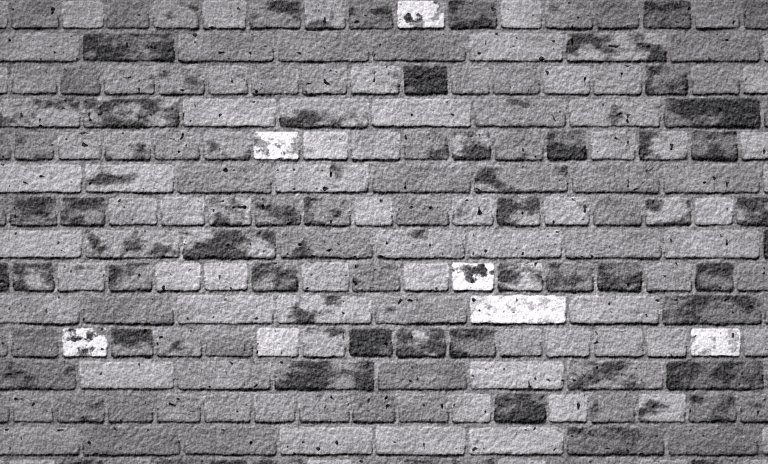
Reproduce this texture procedurally as a WebGL 2 fragment shader.

```glsl
#version 300 es
precision highp float;
// Weathered grey brick wall: long stretcher courses alternate with short header courses.
// Each brick is a rounded box with worn edges, shadowed below; gradient noise supplies
// the soot, pits, grain and pale flakes. All lengths are fractions of the canvas height.

uniform vec2 u_resolution;
out vec4 fragColor;

const float COURSE_HEIGHT = 0.0707;
const float COURSE_SHIFT = 0.04;        // part of a course hidden above the top edge
const float STRETCHER_WIDTH = 0.2097;
const float STRETCHER_START = 0.5927;   // position of one stretcher joint
const float HEADER_WIDTH = 0.1048;
const float HEADER_START = 0.543;
const float JOINT_JITTER = 0.009;
const float SIDE_GAP = 0.0045;          // half width of an upright joint
const float BRICK_HALF_HEIGHT = 0.0302;
const float BRICK_LIFT = 0.0022;
const float CORNER_RADIUS = 0.007;
const float EDGE_WEAR = 0.0017;
const float SHADOW_DEPTH = 0.0046;
const float MORTAR_TONE = 0.55;
const float SOOT_TONE = 0.17;
const float PALE_TONE = 0.96;
const float FLAKED_SHARE = 0.03;        // share of bricks with pale flakes
const float RELIEF = 0.24;
const vec3 TINT = vec3(1.0, 0.982, 1.01);

float hash(vec2 p) {
    vec3 q = fract(p.xyx * 0.1031);
    q += dot(q, q.yzx + 33.33);
    return fract((q.x + q.y) * q.z);
}

float cornerSlope(vec2 cell, vec2 offset) {
    float angle = 6.2832 * hash(cell + 17.0);
    return dot(vec2(cos(angle), sin(angle)), offset);
}

float gradientNoise(vec2 p) {
    vec2 i = floor(p), f = p - i;
    vec2 s = f * f * f * (f * (f * 6.0 - 15.0) + 10.0);
    vec2 e = vec2(1.0, 0.0);
    float low = mix(cornerSlope(i, f), cornerSlope(i + e, f - e), s.x);
    float high = mix(cornerSlope(i + e.yx, f - e.yx), cornerSlope(i + 1.0, f - 1.0), s.x);
    return mix(low, high, s.y);
}

float fbm(vec2 p) {
    float sum = 0.0, amplitude = 1.0;
    for (int i = 0; i < 4; i++) {
        sum += amplitude * gradientNoise(p);
        p = mat2(1.6, 1.2, -1.2, 1.6) * p + 7.3;
        amplitude *= 0.55;
    }
    return sum;
}

float roundBox(vec2 p, vec2 halfSize) {
    vec2 q = abs(p) - halfSize + CORNER_RADIUS;
    return length(max(q, 0.0)) + min(max(q.x, q.y), 0.0) - CORNER_RADIUS;
}

// Position of an upright joint along its course
float jointAt(float index, float course, float width, float start) {
    return start + index * width + JOINT_JITTER * 2.0 * (hash(vec2(index + 60.0, course + 5.0)) - 0.5);
}

void main() {
    vec2 p = gl_FragCoord.xy / u_resolution.y;
    float pixel = 1.0 / u_resolution.y;
    float aspect = u_resolution.x / u_resolution.y;

    // Find the brick: slightly wavy courses, then jittered joints
    vec2 w = p + 0.002 * vec2(gradientNoise(p * 25.0), gradientNoise(p * 18.0 + 40.0));
    float rowPos = (1.0 - w.y) / COURSE_HEIGHT + COURSE_SHIFT;
    float course = floor(rowPos);
    bool header = mod(course, 2.0) < 0.5;
    float width = header ? HEADER_WIDTH : STRETCHER_WIDTH;
    float start = header ? HEADER_START : STRETCHER_START;
    float index = floor((w.x - start) / width);
    if (w.x < jointAt(index, course, width, start)) index -= 1.0;
    else if (w.x > jointAt(index + 1.0, course, width, start)) index += 1.0;
    float left = jointAt(index, course, width, start);
    float right = jointAt(index + 1.0, course, width, start);
    vec2 id = vec2(index + 80.0, course + 11.0);

    // Worn outline and the shadow under it
    vec2 local = vec2(w.x - 0.5 * (left + right), (0.5 - fract(rowPos)) * COURSE_HEIGHT - BRICK_LIFT);
    vec2 halfSize = vec2(0.5 * (right - left) - SIDE_GAP, BRICK_HALF_HEIGHT - 0.0015 * hash(id + 3.0));
    float wear = EDGE_WEAR * (fbm(p * 55.0) + 0.6 * gradientNoise(p * 25.0 + 9.0));
    float dist = roundBox(local, halfSize) + wear;
    float drop = SHADOW_DEPTH * (1.0 + 0.9 * gradientNoise(p * vec2(14.0, 5.0) + 31.0));
    float shadowDist = roundBox(local + vec2(-0.001, drop), halfSize) + wear;
    float brick = 1.0 - smoothstep(-pixel, pixel, dist);
    float shadow = 1.0 - smoothstep(-0.0012 - pixel, 0.0008 + pixel, shadowDist);

    // Rough surface lit from the upper left
    float relief = fbm(p * 85.0) - fbm((p + vec2(-0.0018, 0.0028)) * 85.0);
    float grain = gradientNoise(p * 190.0 + 5.0);
    float blotch = fbm(p * vec2(13.0, 20.0) + id * 3.7);

    // Brick face: own tone, soot, pits, pale flakes, bevelled rims
    float face = mix(0.48, 0.74, hash(id)) + 0.10 * blotch;
    float soot = smoothstep(-0.1, 0.5, blotch + 1.6 * (hash(id + 23.0) - 0.70));
    face = mix(face, SOOT_TONE, 0.8 * soot);
    float flaked = step(1.0 - FLAKED_SHARE, hash(id + 51.0));
    face = mix(face, PALE_TONE, flaked * smoothstep(-0.35, 0.05, fbm(p * 30.0 + 12.0)));
    float pits = smoothstep(0.42, 0.62, gradientNoise(p * 75.0) + 0.35 * gradientNoise(p * 19.0 + 3.0));
    face *= 1.0 - 0.75 * pits;
    float rim = smoothstep(-0.006, 0.0, dist);
    face += rim * (local.y > 0.0 ? 0.07 : -0.12);

    // Mortar, darkened below each brick
    float mortar = MORTAR_TONE + 0.12 * fbm(p * 22.0 + 70.0);
    mortar *= 1.0 - 0.85 * shadow * step(local.y, -0.3 * halfSize.y);

    float tone = mix(mortar, face, brick) + RELIEF * relief + 0.11 * grain;
    vec2 fromCentre = (p - vec2(0.5 * aspect, 0.45)) / vec2(aspect, 1.0);
    tone *= 1.1 - 0.55 * dot(fromCentre, fromCentre);
    fragColor = vec4(clamp(tone * TINT, 0.03, 1.0), 1.0);
}
```
